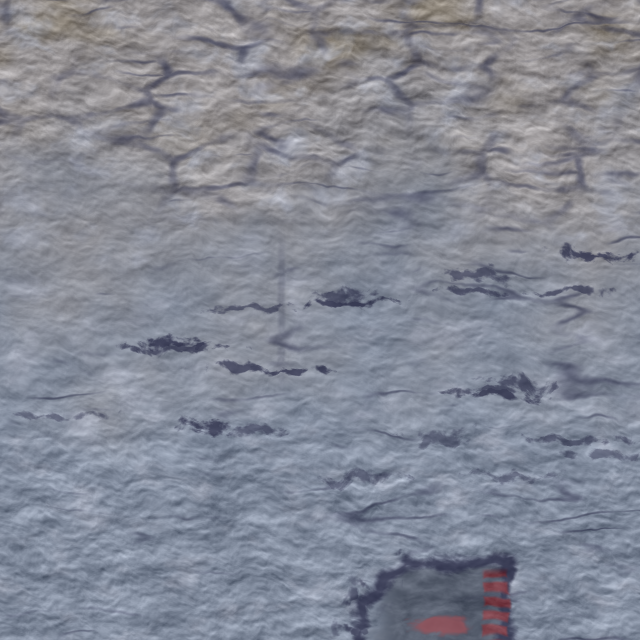
A Shadertoy shader for this texture:

```glsl
#define COOL_STONE vec3(0.505, 0.545, 0.615)
#define WARM_STONE vec3(0.565, 0.550, 0.555)
#define OCHRE_TINT vec3(0.47, 0.43, 0.36)
#define PALE_LIME vec3(0.63, 0.65, 0.71)
#define CRACK_DARK vec3(0.20, 0.21, 0.31)
#define HOLLOW_GREY vec3(0.34, 0.37, 0.43)
#define BRICK_RED vec3(0.52, 0.25, 0.28)
#define RELIEF 0.42
#define MOTTLE 0.26
#define CRACK_COUNT 22

vec2 hash2(vec2 p) {
    p = vec2(dot(p, vec2(127.1, 311.7)), dot(p, vec2(269.5, 183.3)));
    return fract(sin(p) * 43758.55);
}

float gradientNoise(vec2 p) {
    vec2 i = floor(p), f = fract(p);
    vec2 u = f * f * f * (f * (f * 6.0 - 15.0) + 10.0);
    vec2 e = vec2(0.0, 1.0);
    float a = dot(hash2(i) * 2.0 - 1.0, f);
    float b = dot(hash2(i + e.yx) * 2.0 - 1.0, f - e.yx);
    float c = dot(hash2(i + e.xy) * 2.0 - 1.0, f - e.xy);
    float d = dot(hash2(i + e.yy) * 2.0 - 1.0, f - e.yy);
    return mix(mix(a, b, u.x), mix(c, d, u.x), u.y);
}

float fbm(vec2 p) {
    float sum = 0.0, amp = 0.5;
    for (int i = 0; i < 4; i++) {
        sum += amp * gradientNoise(p);
        p = mat2(1.9, 0.35, -0.35, 1.9) * p + 17.3;
        amp *= 0.55;
    }
    return sum;
}

// Gap between the two nearest cell centres: zero along the joints
float jointDistance(vec2 p) {
    vec2 cell = floor(p);
    float near = 9.0, second = 9.0;
    for (int y = -1; y <= 1; y++)
    for (int x = -1; x <= 1; x++) {
        vec2 id = cell + vec2(x, y);
        float d = length(id + 0.1 + 0.8 * hash2(id) - p);
        second = min(second, max(near, d));
        near = min(near, d);
    }
    return second - near;
}

float rubbleHeight(vec2 p) {
    return fbm(p * vec2(13.0, 27.0)) + 0.5 * fbm(p * vec2(38.0, 62.0) + 5.0);
}

// Short, wavering, mostly level cracks scattered over the middle of the wall
float scatteredCracks(vec2 p) {
    float crack = 0.0;
    p.y += 0.022 * gradientNoise(p * vec2(22.0, 12.0));
    float rough = 3.0 * fbm(p * vec2(40.0, 55.0));
    for (int i = 0; i < CRACK_COUNT; i++) {
        vec2 r = hash2(vec2(i, 3.7)), s = hash2(vec2(i, 9.1));
        vec2 centre = vec2(1.0 - 0.95 * r.x * sqrt(r.x), mix(0.14, 0.63, r.y));
        vec2 size = mix(vec2(0.075, 0.005), vec2(0.026, 0.018), s.x * s.x);
        float d = length((p - centre) / size) + rough;
        crack = max(crack, (1.0 - smoothstep(0.3, 1.15, d)) * mix(0.5, 1.0, s.y));
    }
    return crack;
}

// Broken arch at the foot of the wall, negative inside
float hollowDistance(vec2 p) {
    p += 0.018 * vec2(gradientNoise(p * 24.0), gradientNoise(p * 24.0 + 40.0));
    vec2 q = abs(p - vec2(0.675, 0.0)) - vec2(0.122, 0.128);
    float slope = dot(p - vec2(0.575, 0.075), vec2(-0.66, 0.75));
    return max(max(q.x, q.y), slope);
}

void mainImage(out vec4 fragColor, in vec2 fragCoord) {
    vec2 uv = fragCoord / iResolution.xy;
    vec2 warped = uv + 0.025 * vec2(fbm(uv * 11.0), fbm(uv * 11.0 + 31.0));
    float broad = fbm(uv * 4.0 + 2.0);
    float upper = smoothstep(0.62, 0.78, uv.y + 0.3 * broad);

    // Cool foot, warm crown, ochre stains and pale lime
    vec3 wall = mix(COOL_STONE, WARM_STONE, smoothstep(0.3, 0.9, uv.y + 0.5 * broad));
    float stain = fbm(uv * vec2(5.0, 9.0) + 60.0);
    wall = mix(wall, OCHRE_TINT, 0.65 * smoothstep(0.0, 0.3, stain) * smoothstep(0.65, 1.0, uv.y));
    float lime = fbm(warped * vec2(12.0, 18.0) + 80.0);
    wall = mix(wall, PALE_LIME, 0.6 * smoothstep(0.0, 0.28, lime));

    // Surface mottling and light from above
    float height = rubbleHeight(warped);
    float slope = height - rubbleHeight(warped + vec2(-0.002, 0.005));
    float rough = mix(0.6, 1.0, max(upper, 1.0 - smoothstep(0.2, 0.45, uv.y)));
    wall += rough * (MOTTLE * height + RELIEF * slope) + 0.1 * broad;

    // Coursed stones near the top
    float joint = jointDistance(warped * vec2(8.0, 17.0));
    float opened = smoothstep(-0.12, 0.2, fbm(uv * 9.0 + 12.0));
    wall += 0.04 * upper * smoothstep(0.1, 0.5, joint);
    float dark = 0.6 * upper * opened * (1.0 - smoothstep(0.02, 0.2, joint));

    // Thin bedding seams, broken into patches
    float bed = abs(gradientNoise(warped * vec2(4.5, 26.0) + 7.0));
    float patches = smoothstep(0.0, 0.22, fbm(uv * vec2(6.0, 12.0) + 23.0) + 0.1 * (uv.x - 0.5));
    dark = max(dark, 0.55 * patches * (1.0 - smoothstep(0.0, 0.08, bed)));
    dark = max(dark, 0.9 * scatteredCracks(uv));
    float plumb = abs(uv.x - 0.44 + 0.006 * gradientNoise(uv * 18.0));
    float plumbSpan = smoothstep(0.38, 0.43, uv.y) * (1.0 - smoothstep(0.58, 0.65, uv.y));
    dark = max(dark, 0.2 * plumbSpan * (1.0 - smoothstep(0.002, 0.009, plumb)));

    // Hollow, with loose rubble on its left shoulder
    float hollow = hollowDistance(uv);
    float inside = 1.0 - smoothstep(-0.02, -0.008, hollow);
    vec3 recess = HOLLOW_GREY + 0.35 * height + 0.1 * (0.06 - uv.y);
    float ember = length((uv - vec2(0.685, 0.022)) / vec2(0.045, 0.016)) + 2.0 * height;
    recess = mix(recess, BRICK_RED + 0.08, 0.8 * (1.0 - smoothstep(0.5, 1.2, ember)));
    float rubble = 1.0 - smoothstep(0.57, 0.62, uv.x + 0.1 * height);
    recess = mix(recess, wall, 0.75 * rubble);
    wall = mix(wall, recess, inside);
    float rim = 1.0 - smoothstep(0.003, 0.016, abs(hollow + 0.008) + 0.02 * height);
    dark = max(dark * (1.0 - 0.6 * inside), 0.85 * rim);
    float chips = smoothstep(0.05, 0.2, fbm(uv * 30.0 + 9.0));
    dark = max(dark, 0.8 * chips * (1.0 - smoothstep(0.0, 0.05, abs(hollow))) * step(uv.x, 0.63));
    wall = mix(wall, CRACK_DARK + 0.12 * height, clamp(dark, 0.0, 1.0));

    // Stacked brick ends on the right jamb
    vec2 brick = vec2(warped.x - 0.775, (fract(warped.y / 0.023) - 0.5) * 0.023);
    vec2 edge = abs(brick) - vec2(0.019, 0.0065);
    float brickMask = 1.0 - smoothstep(-0.002, 0.004, max(edge.x, edge.y));
    brickMask *= 1.0 - smoothstep(0.1, 0.115, uv.y);
    wall = mix(wall, BRICK_RED + 0.4 * height, 0.85 * brickMask);

    fragColor = vec4(clamp(wall, 0.0, 1.0), 1.0);
}
```
